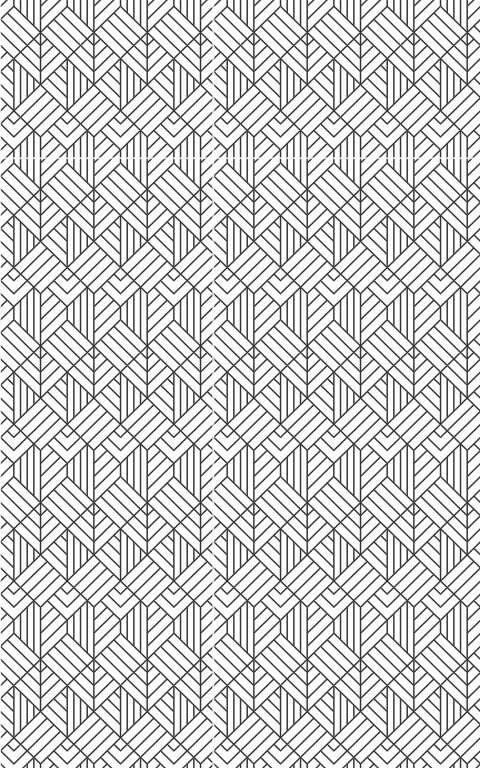
Write a Shadertoy shader that draws this pattern.

```glsl
#define REPEATS vec2(9.0, 4.9)
#define CELL vec2(4.0, 12.0)
#define ORIGIN vec2(0.76, 2.207)
#define HALF_LINE 0.055
#define INK vec3(0.20, 0.20, 0.205)
#define PAPER vec3(0.992)
#define SEAM_SPACING 0.4444
#define SEAM_ROW 0.794
#define SEAM_HALF vec2(0.0022, 0.0012)
#define SEAM_FADE 0.8

// Distance to a segment that repeats with the cell
float segment(vec2 p, vec2 a, vec2 b) {
    vec2 halfSpan = 0.5 * (b - a);
    vec2 w = p - 0.5 * (a + b);
    w -= CELL * floor(w / CELL + 0.5);
    float t = clamp(dot(w, halfSpan) / dot(halfSpan, halfSpan), -1.0, 1.0);
    return length(w - halfSpan * t);
}

// Outlines that are not part of a stripe family
float outlines(vec2 p) {
    float d = segment(p, vec2(4, 8), vec2(4, 16));
    d = min(d, segment(p, vec2(2, -2), vec2(4, 0)));
    d = min(d, segment(p, vec2(0, 0), vec2(2, -2)));
    d = min(d, segment(p, vec2(2, 2), vec2(4, 0)));
    d = min(d, segment(p, vec2(2, 6), vec2(0, 8)));
    return min(d, segment(p, vec2(2, 6), vec2(4, 8)));
}

// Striped blocks, chevrons and wedges; y runs downward
float stripes(vec2 p) {
    float d = 1e3;
    for (int i = 1; i <= 4; i++) {
        float k = float(i), h = 0.5 * k;
        float j = k - 1.0, g = 0.5 * j;

        // Falling block, and the chevron half to its left
        d = min(d, segment(p, vec2(2.0 - h, h - 2.0), vec2(4.0, k)));
        d = min(d, segment(p, vec2(0.0, k), vec2(h, h)));

        // Middle wedges: slanted on the left, upright on the right
        d = min(d, segment(p, vec2(2.0 - h, 2.0 + h), vec2(2.0, 2.0 + k)));
        d = min(d, segment(p, vec2(2.0 + g, 2.0 + g), vec2(2.0 + g, 6.0 - g)));

        // Rising block
        d = min(d, segment(p, vec2(4.0 + g), vec2(2.0, 6.0 + j)));

        // Upright stripes of the lower panel
        d = min(d, segment(p, vec2(2.0 + g, 9.0 - g), vec2(2.0 + g, 10.0 + g)));

        // Chevron arms and rising stripes of the lower panel
        if (i < 4) {
            d = min(d, segment(p, vec2(2.0 - h, 6.0 + h), vec2(2.0, 6.0 + k)));
            d = min(d, segment(p, vec2(0.0, 8.0 + k), vec2(0.5 + h, 7.5 + h)));
        }
    }
    return d;
}

// Soft mask of a thin straight band
float band(float dist, float halfWidth, float pixel) {
    return clamp(0.5 + (halfWidth - dist) / pixel, 0.0, 1.0);
}

void mainImage(out vec4 fragColor, in vec2 fragCoord) {
    vec2 uv = fragCoord / iResolution.xy;
    vec2 pixel = 1.0 / iResolution.xy;
    vec2 p = (vec2(uv.x, 1.0 - uv.y) * REPEATS - ORIGIN) * CELL;

    float lineDist = min(outlines(p), stripes(p));
    float ink = band(lineDist, HALF_LINE, REPEATS.x * CELL.x * pixel.x);

    // Pale seams: the left edge, one column and one row
    float column = min(uv.x, abs(uv.x - SEAM_SPACING));
    float seam = max(band(column, SEAM_HALF.x, pixel.x),
                     band(abs(uv.y - SEAM_ROW), SEAM_HALF.y, pixel.y));
    ink *= 1.0 - SEAM_FADE * seam;

    fragColor = vec4(mix(PAPER, INK, ink), 1.0);
}
```
